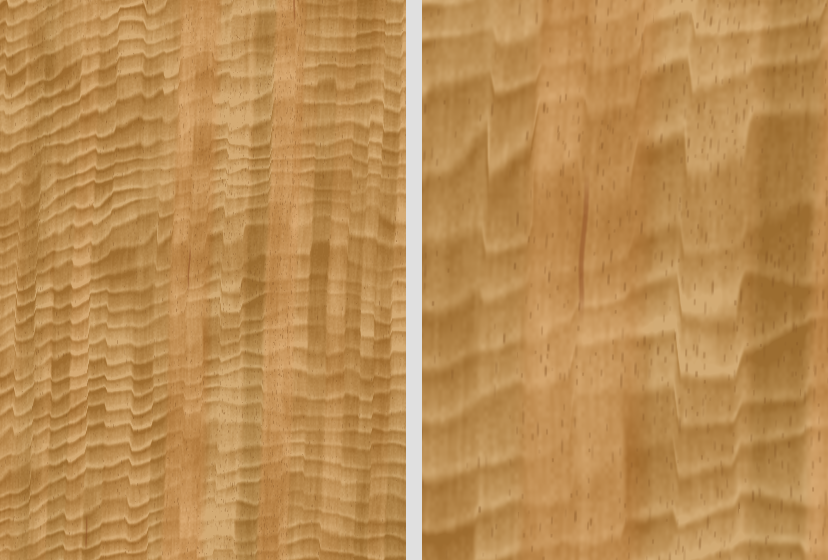
Left: the whole. Right: its middle third, enlarged.
Give the GLSL for this texture, as a Shadertoy shader.

```glsl
const float TAU = 6.2831853;
const vec3 DARK_WOOD = vec3(0.625, 0.425, 0.185);
const vec3 MID_WOOD = vec3(0.726, 0.540, 0.304);
const vec3 PALE_WOOD = vec3(0.830, 0.670, 0.455);
const vec3 PORE_COLOR = vec3(0.50, 0.31, 0.13);
const vec3 STREAK_COLOR = vec3(0.56, 0.30, 0.14);

float hash(vec2 p) {
    return fract(sin(dot(p, vec2(127.1, 311.7))) * 43758.5453);
}

float noise(vec2 p) {
    vec2 i = floor(p), f = fract(p);
    f = f * f * (3.0 - 2.0 * f);
    float low = mix(hash(i), hash(i + vec2(1, 0)), f.x);
    float high = mix(hash(i + vec2(0, 1)), hash(i + vec2(1, 1)), f.x);
    return mix(low, high, f.y);
}

float band(float x, float from, float to, float blur) {
    return smoothstep(from - blur, from + blur, x) - smoothstep(to - blur, to + blur, x);
}

// Value that varies along each strip and changes abruptly between strips
float stripNoise(float strip, float y, float seed) {
    float id = floor(strip);
    float here = noise(vec2(id * 7.0 + seed, y));
    float next = noise(vec2(id * 7.0 + 7.0 + seed, y));
    return mix(here, next, smoothstep(0.84, 1.0, fract(strip)));
}

// Thin light crest beside a broader shadow, centred on zero
float ripple(float phase) {
    float a = phase * TAU;
    a += 0.5 * sin(a);
    float crest = pow(0.5 + 0.5 * sin(a), 3.0);
    float shade = pow(0.5 + 0.5 * sin(a + 2.3), 2.0);
    return crest - 0.8 * shade;
}

// Curl figure climbing in stairs, broken at the strip edges
float curl(vec2 p, float strip, float width, float spacing) {
    float stair = width * (floor(strip) + smoothstep(0.1, 1.0, fract(strip)));
    float climb = stair * (0.52 - 0.42 * stair);
    float bend = 1.3 * noise(p * vec2(3.0, 8.0)) + 0.5 * noise(p * vec2(22.0, 30.0));
    float shift = 0.9 * stripNoise(strip, p.y * 7.0, 3.0);
    return ripple((p.y - climb) / spacing + bend + shift);
}

// Short upright dashes, one candidate per cell
float pores(vec2 p, vec2 cell, float density) {
    vec2 q = p / cell;
    q.y += hash(vec2(floor(q.x), 5.0));
    vec2 id = floor(q);
    vec2 f = fract(q) - 0.5;
    f.x += 0.4 * (hash(id + 11.0) - 0.5);
    float halfLength = mix(0.15, 0.45, hash(id + 23.0));
    float dash = (1.0 - smoothstep(0.04, 0.28, abs(f.x)))
               * (1.0 - smoothstep(halfLength * 0.3, halfLength, abs(f.y)));
    return dash * step(hash(id + 37.0), density) * (0.3 + 0.7 * hash(id + 41.0));
}

// Long resin line, tapered at both ends
float streak(vec2 p, vec2 center, float halfLength) {
    vec2 d = p - center;
    d.x += 0.004 * (noise(vec2(p.y * 25.0, center.x * 90.0)) - 0.5);
    float taper = 1.0 - smoothstep(0.4, 1.0, abs(d.y) / halfLength);
    return taper * (1.0 - smoothstep(0.0005, 0.0024, abs(d.x)));
}

void mainImage(out vec4 fragColor, in vec2 fragCoord) {
    vec2 uv = fragCoord / iResolution.y;

    // Grain leans slightly to the right and wavers
    vec2 p = uv;
    p.x += 0.04 * (1.0 - uv.y) + 0.006 * (noise(vec2(uv.y * 4.0, 2.0)) - 0.5);
    p.x += 0.002 * (noise(uv * vec2(9.0, 30.0)) - 0.5);

    // Broad zones across the board
    float calm = band(p.x, 0.325, 0.395, 0.007);
    float pale = band(p.x, 0.402, 0.458, 0.005);
    float olive = band(p.x, 0.462, 0.496, 0.005) + 0.7 * band(p.x, 0.065, 0.105, 0.015);
    float orange = band(p.x, 0.498, 0.550, 0.004);
    float right = smoothstep(0.39, 0.42, p.x);

    // Strips and rippled figure
    float width = 0.034;
    float strip = p.x / width + 0.7 * noise(vec2(p.x * 14.0, 8.0));
    float patches = stripNoise(strip, p.y * 15.0, 0.0) - 0.5;
    float stripTone = stripNoise(strip, p.y * 1.5, 50.0) - 0.5;
    float strength = mix(0.39, 0.28, right) * (1.0 - 0.65 * calm) * (1.0 - 0.6 * orange);
    strength *= 0.15 + 1.1 * noise(p * vec2(13.0, 17.0) + 30.0) + 0.4 * stripNoise(strip, p.y * 9.0, 90.0);
    float figure = curl(p, strip, width, 0.033);

    // Fine fibre and broad mottling
    float fibre = noise(p * vec2(380.0, 45.0)) - 0.5;
    float speck = noise(p * vec2(430.0, 300.0)) - 0.5;
    float lines = noise(vec2(p.x * 110.0, p.y * 2.0)) - 0.5;
    float mottle = noise(p * vec2(8.0, 15.0) + 70.0) - 0.5;
    float cloud = noise(p * vec2(7.0, 2.5) + 15.0) - 0.5;

    float tone = 0.51 + strength * figure + 0.46 * patches + 0.32 * stripTone;
    tone += 0.18 * fibre + 0.15 * speck + 0.20 * lines + 0.24 * mottle + 0.22 * cloud;
    tone += 0.16 * pale - 0.17 * olive + 0.03 * orange + 0.03 * calm;
    tone = clamp(tone, 0.0, 1.0);

    vec3 color = mix(DARK_WOOD, MID_WOOD, min(tone * 2.0, 1.0));
    color = mix(color, PALE_WOOD, max(tone * 2.0 - 1.0, 0.0));
    float warmth = 0.65 * calm + 0.6 * orange - 0.6 * olive - 0.3 * pale + 0.7 * stripTone + 0.5 * cloud;
    color += warmth * vec3(0.025, -0.006, -0.010);

    // Pores and resin lines
    float density = 0.06 + 0.10 * calm + 0.22 * pale + 0.34 * orange + 0.20 * olive;
    float pore = pores(p, vec2(0.0044, 0.014), density);
    pore = max(pore, 0.8 * pores(p + 0.37, vec2(0.0036, 0.009), density));
    color = mix(color, PORE_COLOR, 0.40 * pore);
    for (float i = 0.0; i < 3.0; i++) {
        vec2 center = vec2(0.19 + 0.17 * i, fract(0.05 + 0.47 * i));
        float halfLength = 0.035 + 0.03 * hash(vec2(i, 9.0));
        color = mix(color, STREAK_COLOR, 0.5 * streak(p, center, halfLength));
    }
    fragColor = vec4(color, 1.0);
}
```
